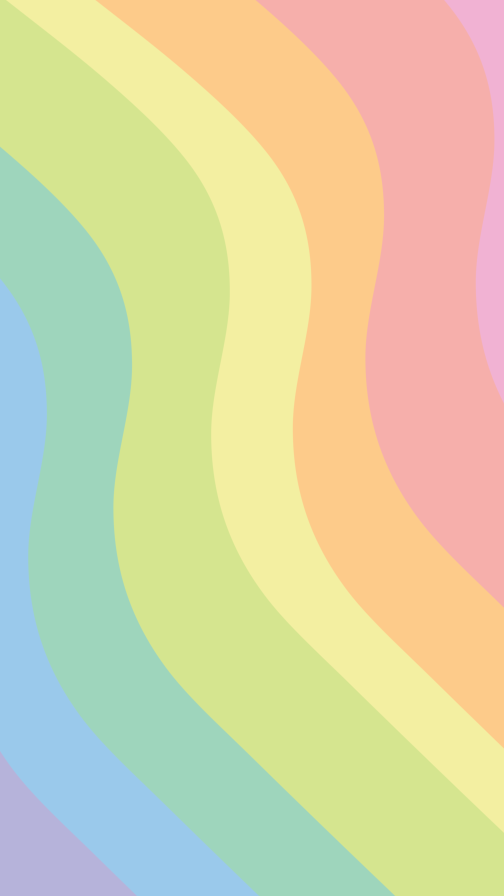
Give the GLSL for this background, as a WebGL 1 fragment shader.

```glsl
precision highp float;
// Flat pastel bands separated by copies of a single flowing S-curve.
// The curve is a smooth cubic through a few knots; each band boundary shifts
// it to its own crest, and the colours are layered from left to right.

uniform vec2 u_resolution;

// Lengths are in canvas widths; depth runs downward from the top edge.
const float CANVAS_HEIGHT = 1.7778;
const float EDGE_SOFTNESS = 0.75;   // in output pixels

const vec3 VIOLET = vec3(0.714, 0.702, 0.855);
const vec3 BLUE   = vec3(0.604, 0.788, 0.922);
const vec3 TEAL   = vec3(0.620, 0.835, 0.737);
const vec3 GREEN  = vec3(0.835, 0.898, 0.561);
const vec3 YELLOW = vec3(0.953, 0.937, 0.631);
const vec3 ORANGE = vec3(0.992, 0.796, 0.541);
const vec3 CORAL  = vec3(0.965, 0.686, 0.671);
const vec3 PINK   = vec3(0.945, 0.698, 0.827);

// Crest (rightmost point of the upper bend) of each boundary: x, depth.
const vec2 CREST_BLUE   = vec2(-0.044, 0.924);
const vec2 CREST_TEAL   = vec2(0.093, 0.822);
const vec2 CREST_GREEN  = vec2(0.262, 0.725);
const vec2 CREST_YELLOW = vec2(0.456, 0.579);
const vec2 CREST_ORANGE = vec2(0.618, 0.567);
const vec2 CREST_CORAL  = vec2(0.762, 0.428);
const vec2 CREST_PINK   = vec2(0.981, 0.278);

// Curve knots relative to the crest: depth, x, slope dx/ddepth.
const vec3 KNOT_TOP      = vec3(-0.579, -0.444, 1.27);
const vec3 KNOT_SHOULDER = vec3(-0.428, -0.255, 1.17);
const vec3 KNOT_BEND     = vec3(-0.266, -0.090, 0.80);
const vec3 KNOT_CREST    = vec3(0.0);
const vec3 KNOT_HOLLOW   = vec3(0.282, -0.037, 0.0);
const vec3 KNOT_SWEEP    = vec3(0.602, 0.069, 0.75);
const vec3 KNOT_RUNOUT   = vec3(0.771, 0.231, 1.02);
const vec3 KNOT_END      = vec3(1.065, 0.535, 1.05);

// Cubic Hermite span between two knots: returns x and slope.
vec2 span(float depth, vec3 a, vec3 b) {
  float h = b.x - a.x;
  float s = (depth - a.x) / h;
  float rise = b.y - a.y;
  float m0 = a.z * h;
  float m1 = b.z * h;
  float c2 = 3.0 * rise - 2.0 * m0 - m1;
  float c3 = m0 + m1 - 2.0 * rise;
  float x = a.y + s * (m0 + s * (c2 + s * c3));
  float slope = (m0 + s * (2.0 * c2 + 3.0 * s * c3)) / h;
  return vec2(x, slope);
}

// Straight continuation of the curve through a knot.
vec2 ray(float depth, vec3 k) {
  return vec2(k.y + k.z * (depth - k.x), k.z);
}

vec2 flowCurve(float depth) {
  if (depth < KNOT_TOP.x)      return ray(depth, KNOT_TOP);
  if (depth < KNOT_SHOULDER.x) return span(depth, KNOT_TOP, KNOT_SHOULDER);
  if (depth < KNOT_BEND.x)     return span(depth, KNOT_SHOULDER, KNOT_BEND);
  if (depth < KNOT_CREST.x)    return span(depth, KNOT_BEND, KNOT_CREST);
  if (depth < KNOT_HOLLOW.x)   return span(depth, KNOT_CREST, KNOT_HOLLOW);
  if (depth < KNOT_SWEEP.x)    return span(depth, KNOT_HOLLOW, KNOT_SWEEP);
  if (depth < KNOT_RUNOUT.x)   return span(depth, KNOT_SWEEP, KNOT_RUNOUT);
  if (depth < KNOT_END.x)      return span(depth, KNOT_RUNOUT, KNOT_END);
  return ray(depth, KNOT_END);
}

// Covers everything to the right of a boundary with a new colour.
vec3 layer(vec3 below, vec3 colour, vec2 p, vec2 crest) {
  vec2 q = p - crest;
  vec2 curve = flowCurve(q.y);
  float dist = (q.x - curve.x) / sqrt(1.0 + curve.y * curve.y);
  float soft = EDGE_SOFTNESS / u_resolution.x;
  return mix(below, colour, smoothstep(-soft, soft, dist));
}

void main() {
  vec2 uv = gl_FragCoord.xy / u_resolution;
  vec2 p = vec2(uv.x, (1.0 - uv.y) * CANVAS_HEIGHT);

  // Stack the bands from the lower left to the upper right.
  vec3 colour = VIOLET;
  colour = layer(colour, BLUE, p, CREST_BLUE);
  colour = layer(colour, TEAL, p, CREST_TEAL);
  colour = layer(colour, GREEN, p, CREST_GREEN);
  colour = layer(colour, YELLOW, p, CREST_YELLOW);
  colour = layer(colour, ORANGE, p, CREST_ORANGE);
  colour = layer(colour, CORAL, p, CREST_CORAL);
  colour = layer(colour, PINK, p, CREST_PINK);

  gl_FragColor = vec4(colour, 1.0);
}
```
